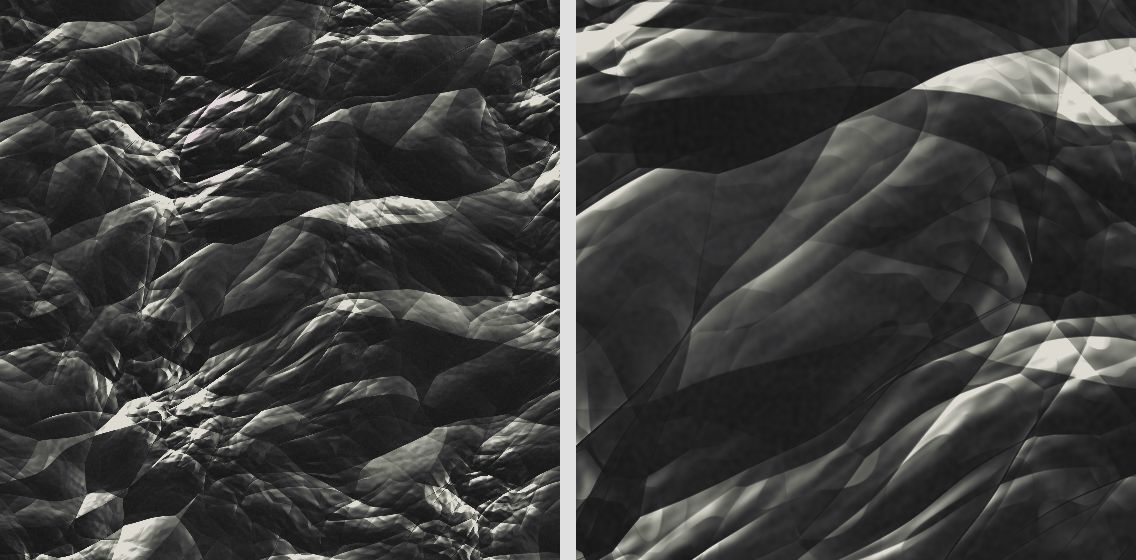
Left, the full canvas; right, a detail of the centre.
This texture is drawn by a WebGL 1 fragment shader. Its source:

```glsl
precision highp float;
// Crumpled black plastic film: glossy folds, sharp creases and fine crinkles.

uniform vec2 u_resolution;

vec2 hash2(vec2 p) {
  vec2 k = vec2(dot(p, vec2(127.1, 311.7)), dot(p, vec2(269.5, 183.3)));
  return fract(sin(k) * 43758.5453);
}

mat2 turn(float a) {
  return mat2(cos(a), -sin(a), sin(a), cos(a));
}

float cornerRamp(vec2 cell, vec2 f, vec2 corner) {
  return dot(hash2(cell + corner) * 2.0 - 1.0, f - corner);
}

// Gradient noise, roughly -0.7 to 0.7
float noise(vec2 p) {
  vec2 i = floor(p);
  vec2 f = p - i;
  vec2 u = f * f * f * (f * (f * 6.0 - 15.0) + 10.0);
  float low = mix(cornerRamp(i, f, vec2(0.0)), cornerRamp(i, f, vec2(1.0, 0.0)), u.x);
  float high = mix(cornerRamp(i, f, vec2(0.0, 1.0)), cornerRamp(i, f, vec2(1.0)), u.x);
  return mix(low, high, u.y);
}

// Lower envelope of tilted bowls: curved facets that meet in sharp creases
float facets(vec2 p) {
  vec2 i = floor(p);
  float lowest = 9.0;
  for (int y = -1; y <= 1; y++) {
    for (int x = -1; x <= 1; x++) {
      vec2 cell = i + vec2(float(x), float(y));
      vec2 d = p - cell - 0.15 - 0.7 * hash2(cell);
      vec2 tilt = 0.5 * (hash2(cell + 31.7) - 0.5);
      lowest = min(lowest, 0.75 * dot(d, d) + 0.38 * length(d) + dot(d, tilt));
    }
  }
  return lowest;
}

// Narrow pinched ridge along a wandering line
float pinch(vec2 p) {
  return exp(-20.0 * abs(noise(p)));
}

// Height of the film: folds of several sizes, each drawn out its own way
float film(vec2 p) {
  vec2 bend = vec2(noise(p * 2.6 + 4.3), noise(p * 2.6 + 17.9));
  vec2 kink = vec2(noise(p * 11.0 + 8.1), noise(p * 11.0 + 27.4));
  vec2 q = p + 0.15 * bend + 0.012 * kink;
  vec2 rising = turn(0.3) * q;
  vec2 falling = turn(-0.5) * q;
  vec2 steep = turn(1.05) * q;

  float crush = smoothstep(-0.15, 0.3, noise(p * 4.5 + 51.0));
  float pinched = smoothstep(-0.15, 0.2, noise(p * 5.0 + 90.0));

  // Large folds
  float h = 0.9 * facets(rising * vec2(3.8, 7.8) + 3.0) / 7.8;
  h += 0.7 * abs(noise(rising * vec2(2.4, 6.0) + 11.0)) / 6.0;
  h += 0.5 * facets(steep * vec2(3.8, 8.0) + 23.0) / 8.0;

  // Medium folds and pinched ridges
  h += (0.2 + 0.75 * crush) * facets(falling * vec2(7.5, 14.0) + 40.0) / 14.0;
  h += 0.011 * pinched * pinch(rising * vec2(3.5, 9.0) + 60.0);
  h += 0.008 * crush * pinch(steep * vec2(4.5, 10.0) + 75.0);

  // Fine crinkles
  h += (0.1 + 0.7 * crush) * facets(rising * vec2(17.0, 29.0) + 5.0) / 29.0;
  h += (0.14 + 0.5 * crush) * abs(noise(falling * vec2(32.0, 48.0))) / 48.0;
  h += (0.14 + 0.3 * crush) * noise(rising * vec2(70.0, 105.0)) / 105.0;
  return h;
}

void main() {
  vec2 p = gl_FragCoord.xy / min(u_resolution.x, u_resolution.y);

  // Surface slope by finite differences
  vec2 e = vec2(0.001, 0.0);
  float h = film(p);
  vec2 slope = vec2(film(p + e.xy) - h, film(p + e.yx) - h) / e.x;

  // Broad light from above and a weaker one from the side
  float top = min(dot(slope, vec2(-0.4, 0.92)), 3.0);
  float side = min(dot(slope, vec2(0.92, 0.3)), 2.5);

  // Glossy response: deep blacks, steep rise into the highlights
  float gloss = 0.041 * exp(1.75 * top) + 0.017 * exp(1.9 * side);
  gloss /= 1.0 + 0.7 * gloss;
  float light = 0.095 + gloss + 0.03 * noise(p * 210.0);

  // Cool shadows, olive grey sheen, warm highlights with a faint violet cast
  vec3 tint = mix(vec3(0.99, 0.99, 1.02), vec3(1.0, 1.01, 0.94), smoothstep(0.18, 0.4, light));
  tint = mix(tint, vec3(1.01, 1.0, 0.955), smoothstep(0.5, 0.8, light));
  float violet = smoothstep(0.2, 0.5, noise(p * 4.0 + 70.0)) * smoothstep(0.2, 0.5, light);
  tint += violet * vec3(0.03, -0.03, 0.06);

  gl_FragColor = vec4(min(light, 0.86) * tint, 1.0);
}
```
